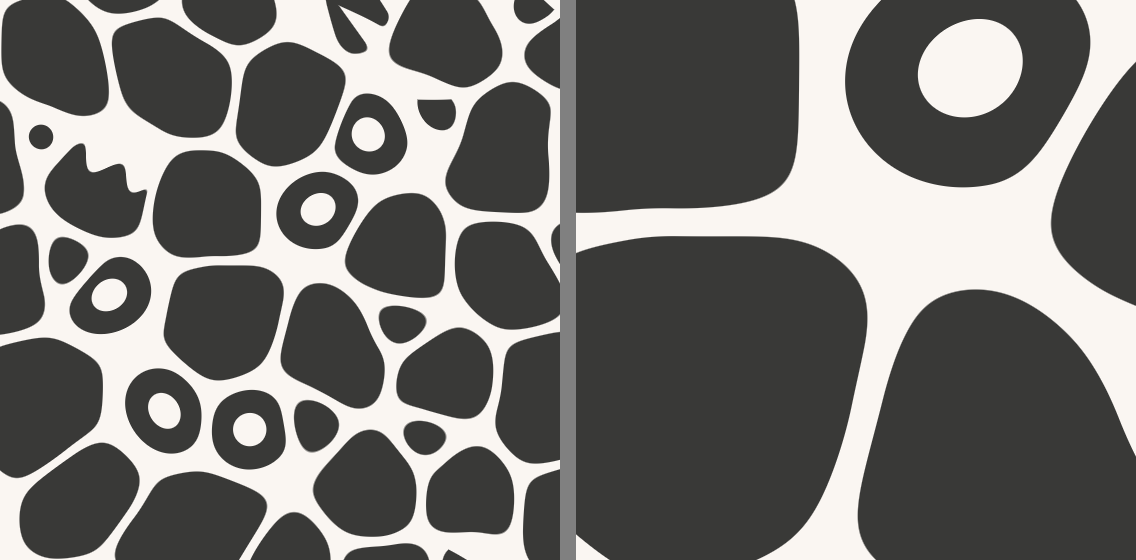
Left, the full canvas; right, a detail of the centre.
Reproduce this pattern procedurally as a WebGL 2 fragment shader.

```glsl
#version 300 es
precision highp float;
// Dark cut-paper pebbles packed on cream. Each pebble is the cell of a
// scattered site (a short segment with a radius) in a weighted Voronoi diagram,
// with rounded corners; some cells are carved into rings, half discs and crowns.

uniform vec2 u_resolution;
out vec4 fragColor;

const vec3 CREAM = vec3(0.98, 0.965, 0.948);
const vec3 CHARCOAL = vec3(0.222, 0.222, 0.216);
const float CELLS_ACROSS = 5.0;
const float HALF_GAP = 0.038;
const float CORNER_ROUNDING = 0.06;

const int ABSENT = 0, PLAIN = 1, RING = 2, HALF_DISC = 3, CROWN = 4, SCALLOP = 5, DOT = 6;

struct Pebble {
  vec2 centre;
  vec2 axis;       // unit direction
  float halfLength;
  float radius;
  float discSize;  // radius used by half discs
  int kind;
};

vec3 hash3(vec3 p) {
  p = fract(p * vec3(0.1031, 0.1030, 0.0973));
  p += dot(p, p.yxz + 33.33);
  return fract((p.xxy + p.yxx) * p.zyx);
}

mat2 rotation(float angle) {
  float c = cos(angle), s = sin(angle);
  return mat2(c, s, -s, c);
}

float smoothMin(float a, float b, float k) {
  float h = max(k - abs(a - b), 0.0) / k;
  return min(a, b) - 0.25 * h * h * k;
}

float segmentDistance(vec2 q, vec2 axis, float halfLength) {
  float along = clamp(dot(q, axis), -halfLength, halfLength);
  return length(q - along * axis);
}

float stagger(float row) {
  return 0.5 * mod(row, 2.0);
}

int largeKind(float pick) {
  return pick < 0.12 ? RING : pick < 0.19 ? HALF_DISC
       : pick < 0.27 ? CROWN : pick < 0.37 ? SCALLOP : PLAIN;
}

int smallKind(float pick) {
  return pick < 0.48 ? ABSENT : pick < 0.63 ? DOT : pick < 0.8 ? HALF_DISC : PLAIN;
}

// Large pebbles sit on a staggered grid, small ones in the hollows between.
Pebble makePebble(vec2 cell, bool large) {
  vec3 seed = vec3(cell + 57.0, large ? 3.0 : 11.0);
  vec3 place = hash3(seed);
  vec3 form = hash3(seed + vec3(0.0, 0.0, 23.0));
  float angle = 6.2832 * place.z;
  Pebble s;
  s.axis = vec2(cos(angle), sin(angle));
  s.kind = large ? largeKind(form.x) : smallKind(form.x);
  vec2 home = cell + vec2(0.5 + stagger(cell.y), 0.5);
  s.centre = home + (place.xy - 0.5) * (large ? 0.32 : 0.14);
  s.centre += large ? vec2(0.0) : vec2(0.5, 0.33);
  s.halfLength = large && s.kind == PLAIN ? 0.22 * form.y : 0.0;
  s.radius = large ? mix(0.35, 0.47, form.z) : mix(0.25, 0.33, form.z);
  if (s.kind == RING) s.radius = 0.34;
  s.discSize = large ? 0.41 : 0.2;
  return s;
}

// Cuts the special silhouettes out of a cell; d is positive inside.
float carve(float d, vec2 q, Pebble s) {
  float r = length(q);
  if (s.kind == RING) return min(smoothMin(d, 0.36 - r, 0.05), r - 0.15);
  if (s.kind == DOT) return min(d, 0.11 - r);
  if (s.kind == HALF_DISC) return min(smoothMin(d, s.discSize - r, 0.04), q.y + 0.06);
  if (s.kind == CROWN) {
    float taper = 0.85 * (0.3 + 0.55 * q.y - abs(q.x));
    float notches = abs(abs(q.x) - 0.15) - 0.22 * (q.y + 0.08);
    return smoothMin(smoothMin(d, taper, 0.1), notches, 0.05);
  }
  if (s.kind == SCALLOP) {
    float wave = 0.7 * (q.x + 0.19 + 0.09 * sin(15.0 * q.y));
    return smoothMin(d, wave, 0.06);
  }
  return d;
}

// Signed depth inside the nearest pebble, in grid units.
float pebbleField(vec2 p) {
  float row = floor(p.y);
  vec2 base = vec2(floor(p.x - stagger(row)), row);
  float nearest = 100.0;
  float crowding = 0.0;
  Pebble owner;
  for (int y = -2; y <= 2; y++)
  for (int x = -2; x <= 2; x++)
  for (int layer = 0; layer < 2; layer++) {
    Pebble s = makePebble(base + vec2(x, y), layer == 0);
    if (s.kind == ABSENT) continue;
    float f = segmentDistance(p - s.centre, s.axis, s.halfLength) - s.radius;
    // Every site but the nearest adds to the smooth border.
    crowding += exp(-0.5 * max(f, nearest) / CORNER_ROUNDING);
    if (f < nearest) {
      nearest = f;
      owner = s;
    }
  }
  float border = -CORNER_ROUNDING * log(max(crowding, 1e-20)) - 0.5 * nearest;
  vec2 q = p - owner.centre;
  vec2 local = vec2(dot(q, owner.axis), dot(q, vec2(-owner.axis.y, owner.axis.x)));
  return carve(border - HALF_GAP, local, owner);
}

void main() {
  float side = min(u_resolution.x, u_resolution.y);
  float pixel = CELLS_ACROSS / side;
  vec2 p = rotation(0.22) * (gl_FragCoord.xy * pixel);
  p += 0.03 * sin(4.0 * p.yx + vec2(0.0, 1.7)); // hand-cut wobble
  float ink = clamp(0.5 + pebbleField(p) / pixel, 0.0, 1.0);
  fragColor = vec4(mix(CREAM, CHARCOAL, ink), 1.0);
}
```
